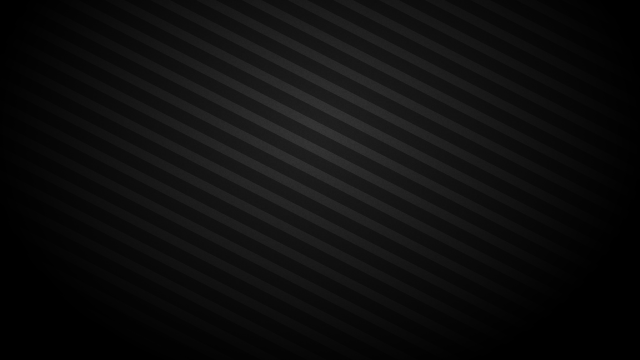
Write a WebGL 1 fragment shader that draws this pattern.

```glsl
precision highp float;

uniform vec2 u_resolution;

// Lengths are in canvas heights, measured from the canvas centre.
const float STRIPE_SLOPE = 0.51;
const float STRIPE_PERIOD = 0.0648;   // vertical spacing
const float STRIPE_OFFSET = 0.079;    // height of one light stripe at x = 0
const float STRIPE_FILL = 0.43;       // light share of each period
const vec3 DARK_COLOR = vec3(0.130);
const vec3 LIGHT_COLOR = vec3(0.215);
const vec2 GLOW_CENTER = vec2(-0.01, 0.14);
const vec2 GLOW_RADIUS = vec2(0.93, 0.74);
const float GLOW_FALLOFF = 1.1;
const float GRAIN_CELLS = 288.0;      // grain cells per canvas height
const float GRAIN_STRENGTH = 0.09;

float hash(vec2 cell) {
    return fract(sin(dot(cell, vec2(12.9898, 78.233))) * 43758.5453);
}

// Coverage of the light diagonal stripes, antialiased over one pixel.
float stripes(vec2 p, float pixel) {
    float phase = (p.y + STRIPE_SLOPE * p.x - STRIPE_OFFSET) / STRIPE_PERIOD;
    float fromCenter = abs(fract(phase + 0.5) - 0.5);
    float blur = 0.6 * pixel * length(vec2(STRIPE_SLOPE, 1.0)) / STRIPE_PERIOD;
    float halfWidth = 0.5 * STRIPE_FILL;
    return 1.0 - smoothstep(halfWidth - blur, halfWidth + blur, fromCenter);
}

// Elliptical light that fades to black at the borders.
float glow(vec2 p) {
    float r = length((p - GLOW_CENTER) / GLOW_RADIUS);
    float rounded = sqrt(r * r + 0.004);
    return pow(max(1.0 - rounded, 0.0), GLOW_FALLOFF);
}

void main() {
    float pixel = 1.0 / u_resolution.y;
    vec2 p = (gl_FragCoord.xy - 0.5 * u_resolution) * pixel;

    vec3 color = mix(DARK_COLOR, LIGHT_COLOR, stripes(p, pixel));
    float grain = hash(floor(p * GRAIN_CELLS)) - 0.5;
    color *= glow(p) * (1.0 + GRAIN_STRENGTH * grain);

    gl_FragColor = vec4(color, 1.0);
}
```
